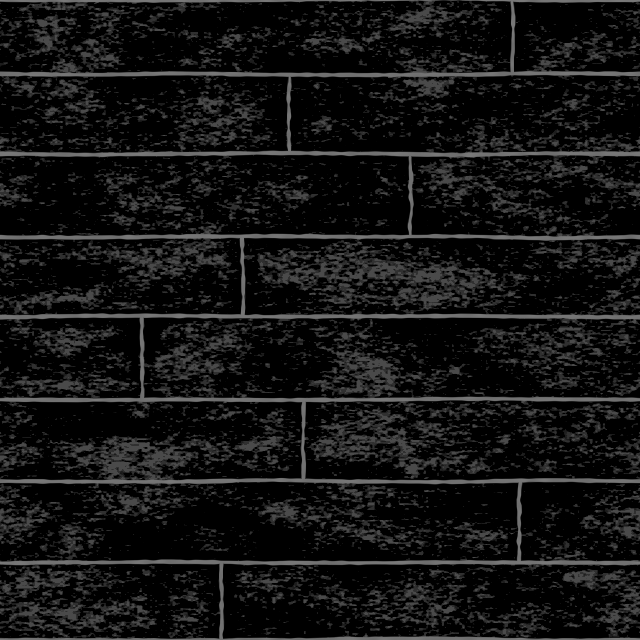
Write a Shadertoy shader that draws this texture.

```glsl
// Dark wooden planks in eight staggered rows with pale seams, worn grain and knots.

const int ROWS = 8;
// Lower seam height and end joint position of each row, bottom to top.
const float SEAMS[8]  = float[8](0.0, 0.121, 0.249, 0.376, 0.506, 0.630, 0.760, 0.884);
const float JOINTS[8] = float[8](0.346, 0.812, 0.474, 0.221, 0.379, 0.642, 0.452, 0.801);

const float SEAM_HALF   = 0.0031;  // half width of the long seams
const float JOINT_HALF  = 0.0028;  // half width of the end joints
const float SEAM_WOBBLE = 0.0045;
const float EDGE_ROUGH  = 0.0028;
const float JOINT_FADE  = 0.045;   // clean margin beside an end joint
const float SEAM_FADE   = 0.022;   // clean margin beside a long seam
const int KNOTS_PER_ROW = 3;
const float KNOT_RADIUS = 0.013;

const vec3 WOOD       = vec3(0.0);
const vec3 GRAIN_DIM  = vec3(0.11);
const vec3 GRAIN_MID  = vec3(0.19);
const vec3 GRAIN_PALE = vec3(0.29);
const vec3 SEAM_COLOR = vec3(0.45);
const vec3 GRAIN_LEVELS = vec3(0.61, 0.69, 0.82);  // thresholds, dim to pale
const float LEVEL_SOFT = 0.025;

float hash(vec2 p) {
    vec3 q = fract(p.xyx * vec3(0.1031, 0.1030, 0.0973));
    q += dot(q, q.yzx + 33.33);
    return fract((q.x + q.y) * q.z);
}

// Value noise that wraps over the unit square.
float noise(vec2 uv, vec2 cells) {
    vec2 p = uv * cells, i = floor(p), f = fract(p);
    f = f * f * (3.0 - 2.0 * f);
    vec2 a = mod(i, cells), b = mod(i + 1.0, cells);
    vec2 seed = cells.yx;
    return mix(mix(hash(a + seed), hash(vec2(b.x, a.y) + seed), f.x),
               mix(hash(vec2(a.x, b.y) + seed), hash(b + seed), f.x), f.y);
}

// Shortest signed offset on a repeating unit interval.
float wrapOffset(float d) {
    return fract(d + 0.5) - 0.5;
}

// Fine dashes gathered into broad, uneven worn patches.
float woodGrain(vec2 uv) {
    vec2 bent = uv + vec2(0.0, 0.004 * (noise(uv, vec2(12.0, 24.0)) - 0.5));
    float dashes = 0.55 * noise(bent, vec2(105.0, 290.0))
                 + 0.45 * noise(bent, vec2(250.0, 370.0));
    float patches = 0.6 * noise(bent, vec2(9.0, 30.0))
                  + 0.4 * noise(bent, vec2(28.0, 90.0));
    return dashes + 0.8 * (patches - 0.5);
}

// Small oval knots with faint rings, scattered along one row.
float knots(vec2 uv, int row, float bottom, float height) {
    float sum = 0.0;
    for (int k = 0; k < KNOTS_PER_ROW; k++) {
        vec2 id = vec2(float(row) + 3.0, float(k) * 7.0 + 11.0);
        vec2 center = vec2(hash(id), bottom + height * mix(0.15, 0.85, hash(id + 31.0)));
        float radius = KNOT_RADIUS * mix(0.5, 1.1, hash(id + 57.0));
        vec2 d = vec2(wrapOffset(uv.x - center.x), 1.5 * (uv.y - center.y));
        float r = length(d) / radius;
        float strength = mix(0.08, 0.34, pow(hash(id + 83.0), 2.0));
        sum += strength * smoothstep(1.2, 0.4, r) * (0.75 + 0.25 * cos(9.0 * r));
    }
    return sum;
}

// Coverage of a line of the given half width.
float lineMask(float d, float halfWidth, float soft) {
    return 1.0 - smoothstep(halfWidth - soft, halfWidth + soft, d);
}

void mainImage(out vec4 fragColor, in vec2 fragCoord) {
    vec2 uv = fragCoord / iResolution.xy;
    float soft = 0.75 / iResolution.y;

    // Gently uneven rows.
    float y = fract(uv.y + SEAM_WOBBLE * (noise(uv, vec2(7.0, 16.0)) - 0.5));
    int row = 0;
    for (int i = 1; i < ROWS; i++) if (y >= SEAMS[i]) row = i;
    float bottom = SEAMS[row];
    float top = row == ROWS - 1 ? 1.0 : SEAMS[row + 1];
    float seamDist = min(y - bottom, top - y);
    float jointShift = 0.003 * (noise(uv, vec2(8.0, 40.0)) - 0.5);
    float jointDist = abs(wrapOffset(uv.x - JOINTS[row] + jointShift));

    // Grain, quieter toward the plank edges.
    float grain = woodGrain(uv) + knots(vec2(uv.x, y), row, bottom, top - bottom);
    grain += 0.06 * (hash(vec2(float(row) + 5.0, 19.0)) - 0.5);
    grain -= 0.13 * (1.0 - smoothstep(0.0, SEAM_FADE, seamDist));
    grain -= 0.28 * (1.0 - smoothstep(0.0, JOINT_FADE, jointDist));
    vec3 level = smoothstep(GRAIN_LEVELS - LEVEL_SOFT, GRAIN_LEVELS + LEVEL_SOFT, vec3(grain));
    vec3 color = mix(WOOD, GRAIN_DIM, level.x);
    color = mix(color, GRAIN_MID, level.y);
    color = mix(color, GRAIN_PALE, level.z);

    // Seams and joints with slightly chipped edges.
    float seamChip = EDGE_ROUGH * (noise(uv, vec2(75.0, 120.0)) - 0.5);
    float jointChip = EDGE_ROUGH * (noise(uv, vec2(150.0, 110.0)) - 0.5);
    float lines = max(lineMask(seamDist, SEAM_HALF + 0.6 * seamChip, soft),
                      lineMask(jointDist, JOINT_HALF + jointChip, soft));
    float tone = 0.94 + 0.12 * noise(uv, vec2(60.0, 100.0));
    fragColor = vec4(mix(color, SEAM_COLOR * tone, lines), 1.0);
}
```
